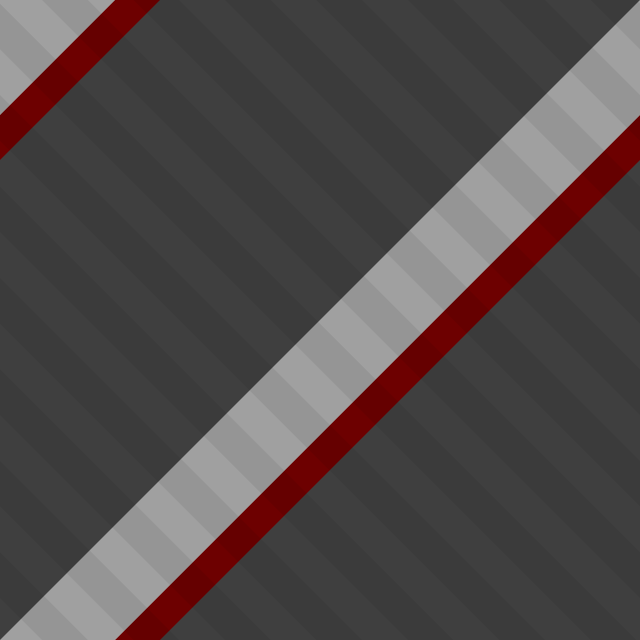
This pattern is drawn by a Shadertoy shader. Its source:

```glsl
// Diagonal two-tone sash (grey band with a red trim) on charcoal, all of it
// crossed by faint ribs on the opposite diagonal. Both are periodic intervals
// along x - y and x + y with whole repeat counts, so the canvas tiles.

const float SASH_REPEATS = 1.0;
const float RIB_REPEATS  = 7.0;
const float GREY_END     = 0.180;   // grey spans 0 .. GREY_END of a sash period
const float RED_END      = 0.250;   // red spans GREY_END .. RED_END
const float RIB_START    = -0.04;   // phase of the light rib
const float RIB_FILL     = 0.5;     // light share of a rib period
const float RIB_CONTRAST = 0.035;

const vec3 CHARCOAL = vec3(0.240, 0.240, 0.240);
const vec3 GREY     = vec3(0.606, 0.606, 0.606);
const vec3 RED      = vec3(0.412, 0.000, 0.000);

// Smoothed coverage of the interval [start, end], repeated with period 1.
float periodicBand(float t, float start, float end, float blur) {
    float fromCentre = abs(fract(t - 0.5 * (start + end) + 0.5) - 0.5);
    float signedDist = fromCentre - 0.5 * (end - start);
    return clamp(0.5 - signedDist / blur, 0.0, 1.0);
}

void mainImage(out vec4 fragColor, in vec2 fragCoord) {
    vec2 uv = fragCoord / iResolution.xy;
    float pixel = length(1.0 / iResolution.xy);   // diagonal step of one pixel

    // Sash: grey band and red trim along the rising diagonal
    float across = SASH_REPEATS * (uv.x - uv.y);
    float sashBlur = SASH_REPEATS * pixel;
    float grey = periodicBand(across, 0.0, GREY_END, sashBlur);
    float red = periodicBand(across, GREY_END, RED_END, sashBlur);
    vec3 colour = CHARCOAL * (1.0 - grey - red) + GREY * grey + RED * red;

    // Ribs: light and dark stripes along the falling diagonal
    float along = RIB_REPEATS * (uv.x + uv.y);
    float rib = periodicBand(along, RIB_START, RIB_START + RIB_FILL, RIB_REPEATS * pixel);
    colour *= 1.0 + RIB_CONTRAST * (2.0 * rib - 1.0);

    fragColor = vec4(colour, 1.0);
}
```
